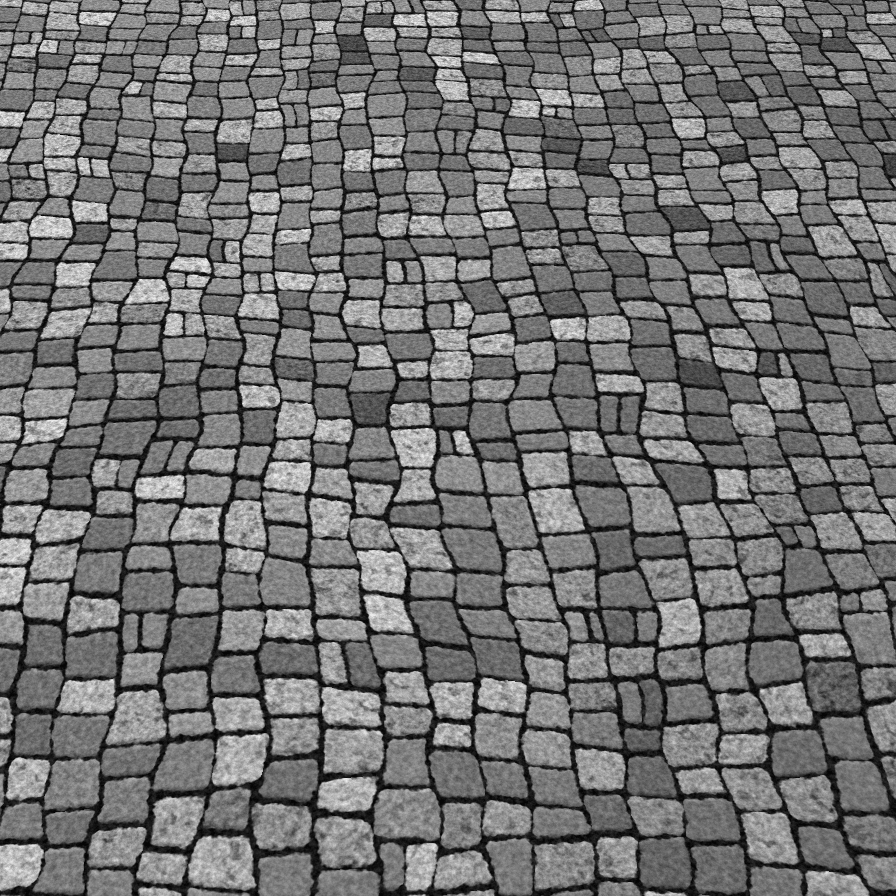
Write a WebGL 1 fragment shader that draws this texture.

```glsl
precision highp float;
// Grey cobblestone pavement receding in perspective, lit from the far side.
uniform vec2 u_resolution;

const float NEAR_WIDTH = 0.062;   // stone width at the bottom of the canvas
const float WIDTH_FALLOFF = 0.030; // loss of width towards the top
const float FORESHORTENING = 15.0; // stone height = this * width^2
const float VANISHING_X = 0.35;
const float JOINT_TONE = 0.08;
const float DARK_STONE = 0.46;
const float LIGHT_STONE = 0.66;

float hash(vec2 p, float seed) {
  vec3 q = fract(vec3(p.xyx) * vec3(0.1031, 0.1030, 0.0973) + seed * 0.137);
  q += dot(q, q.yzx + 33.33);
  return fract((q.x + q.y) * q.z);
}

vec2 gradientAt(vec2 cell) {
  float angle = 6.2832 * hash(cell, 5.0);
  return vec2(cos(angle), sin(angle));
}

float gradientNoise(vec2 p) {
  vec2 i = floor(p);
  vec2 f = p - i;
  vec2 u = f * f * f * (f * (f * 6.0 - 15.0) + 10.0);
  vec2 e = vec2(1.0, 0.0);
  float low = mix(dot(gradientAt(i), f), dot(gradientAt(i + e), f - e), u.x);
  float high = mix(dot(gradientAt(i + e.yx), f - e.yx),
                   dot(gradientAt(i + e.xx), f - e.xx), u.x);
  return mix(low, high, u.y);
}

float fractalNoise(vec2 p) {
  float sum = 0.0;
  float amplitude = 0.6;
  for (int i = 0; i < 3; i++) {
    sum += amplitude * gradientNoise(p);
    p = mat2(1.7, 1.2, -1.2, 1.7) * p + 17.3;
    amplitude *= 0.65;
  }
  return sum;
}

// Canvas position to pavement position, measured in stones.
vec2 groundFromCanvas(vec2 uv, float width) {
  vec2 ground = vec2((uv.x - VANISHING_X) / width + 40.0,
                     1.0 / (FORESHORTENING * WIDTH_FALLOFF * width));
  vec2 bend = vec2(gradientNoise(ground * 0.13),
                   gradientNoise(ground * 0.12 + 9.0));
  return ground + vec2(0.6, 0.9) * bend;
}

// Wandering joint on the left of a column.
float columnEdge(float column, float y) {
  return column + 0.38 * gradientNoise(vec2(column * 17.3, y * 0.6));
}

// Tilted joint below a stone.
float rowEdge(float column, float row, float x) {
  vec2 id = vec2(column, row);
  return row + 0.46 * (hash(id, 1.0) - 0.5)
       + 0.24 * (hash(id, 2.0) - 0.5) * (x - column - 0.5);
}

// Positive inside a rounded box, given distances to its nearest sides.
float roundedInside(vec2 sides, float radius) {
  vec2 q = radius - sides;
  return radius - length(max(q, 0.0)) - min(max(q.x, q.y), 0.0);
}

float stoneTone(vec2 id, vec2 ground) {
  float paleness = smoothstep(0.35, 0.85, hash(id, 7.0));
  float tone = mix(DARK_STONE, LIGHT_STONE, paleness);
  tone += 0.14 * (hash(id, 8.0) - 0.5);
  tone -= 0.14 * step(0.95, hash(id, 9.0));
  vec2 p = ground + 11.0 * hash(id, 10.0);
  // Pale stones are stained, dark ones are smooth.
  tone -= 0.22 * paleness * smoothstep(0.08, 0.38, fractalNoise(p * 2.7));
  tone += mix(0.10, 0.24, paleness) * fractalNoise(p * 4.5 + 5.0);
  return tone + mix(0.22, 0.32, paleness) * fractalNoise(p * 9.0);
}

void main() {
  vec2 uv = gl_FragCoord.xy / u_resolution;
  float pixel = 1.0 / u_resolution.y;
  float width = NEAR_WIDTH - WIDTH_FALLOFF * uv.y;
  vec2 size = vec2(width, FORESHORTENING * width * width);
  vec2 ground = groundFromCanvas(uv, width);

  // Find the column, then the stone within it.
  float column = floor(ground.x);
  column -= step(ground.x, columnEdge(column, ground.y));
  column += step(columnEdge(column + 1.0, ground.y), ground.x);
  float left = columnEdge(column, ground.y);
  float right = columnEdge(column + 1.0, ground.y);
  float y = ground.y + hash(vec2(column, 3.0), 3.0);
  float row = floor(y);
  row -= step(y, rowEdge(column, row, ground.x));
  row += step(rowEdge(column, row + 1.0, ground.x), y);
  float bottom = rowEdge(column, row, ground.x);
  float top = rowEdge(column, row + 1.0, ground.x);
  vec2 id = vec2(column, row);

  // A few places hold two narrow stones.
  if (hash(id, 4.0) > 0.95) {
    float middle = mix(left, right, 0.4 + 0.2 * hash(id, 6.0));
    if (ground.x < middle) right = middle;
    else { left = middle; id += vec2(0.5, 0.0); }
  }

  // Uneven joints and chipped, slightly rounded outlines.
  vec4 inset = vec4(hash(id, 11.0), hash(id, 12.0), hash(id, 13.0), hash(id, 14.0));
  inset = vec4(0.005, 0.005, 0.02, 0.0) + inset * vec4(0.05, 0.05, 0.08, 0.04);
  vec4 gap = vec4(ground.x - left, right - ground.x, y - bottom, top - y) - inset;
  gap *= size.xxyy;
  float inside = roundedInside(min(gap.xz, gap.yw), 0.15 * size.y);
  inside += 0.11 * size.y * fractalNoise(ground * 3.7);
  float cover = smoothstep(-0.8 * pixel, 0.8 * pixel + 0.03 * size.y, inside);

  // Lit far rim, shaded near rim, and light fading to the lower right.
  float tone = stoneTone(id, ground);
  tone += 0.10 * (1.0 - smoothstep(0.0, 0.16 * size.y, gap.w));
  tone -= 0.14 * (1.0 - smoothstep(0.0, 0.13 * size.y, gap.z));
  tone *= 1.02 + 0.10 * uv.y - 0.15 * smoothstep(0.3, 1.0, uv.x);
  float joint = JOINT_TONE + 0.22 * fractalNoise(ground * 8.0);
  gl_FragColor = vec4(vec3(clamp(mix(joint, tone, cover), 0.02, 0.92)), 1.0);
}
```
